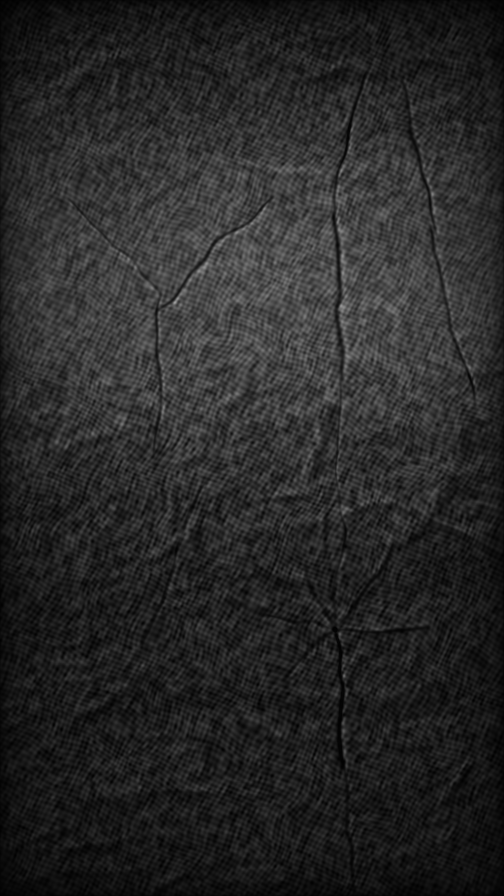
This texture is drawn by a Shadertoy shader. Its source:

```glsl
// Dark crumpled twill cloth with creases, lit softly above the middle.
#define THREADS 170.0      // weave periods per canvas height
#define WEAVE_GAIN 0.40    // contrast of the weave
#define FOLD_GAIN 0.75     // contrast of the wrinkles
#define CREASE_GAIN 0.8    // depth of the long creases
#define AMBIENT 0.132      // cloth tone away from the light
#define GLOW 0.185         // added tone in the lit band
#define GLOW_Y 0.70        // height of the lit band
#define VIGNETTE 0.24      // falloff towards the borders
#define TAU 6.2831853

float hash(vec2 p) {
    vec3 q = fract(p.xyx * 0.1031);
    q += dot(q, q.yzx + 33.33);
    return fract((q.x + q.y) * q.z);
}

float noise(vec2 p) {
    vec2 i = floor(p), f = fract(p);
    f = f * f * (3.0 - 2.0 * f);
    return mix(mix(hash(i), hash(i + vec2(1, 0)), f.x),
               mix(hash(i + vec2(0, 1)), hash(i + vec2(1, 1)), f.x), f.y);
}

vec2 warp(vec2 p, float scale) {
    return vec2(noise(p * scale + 3.7), noise(p * scale + 51.3)) - 0.5;
}

// Fine, mostly level ridges
float ridges(vec2 p) {
    vec2 q = p + 0.05 * warp(p, 9.0), scale = vec2(8.0, 24.0);
    float h = 0.0, amp = 0.5;
    for (int i = 0; i < 4; i++) {
        h += amp * (1.0 - abs(2.0 * noise(q * scale + float(i) * 17.0) - 1.0));
        scale *= 1.8;
        amp *= 0.52;
    }
    return h;
}

// Short bent folds, one per cell, in random directions
float shortFolds(vec2 p, float cells) {
    vec2 q = (p + 0.035 * warp(p, 16.0)) * cells, base = floor(q);
    float h = 0.0;
    for (int y = -1; y <= 1; y++)
    for (int x = -1; x <= 1; x++) {
        vec2 id = base + vec2(x, y);
        vec2 d = q - id - vec2(hash(id + 7.0), hash(id + 19.0));
        float angle = TAU * 0.5 * hash(id + 31.0);
        vec2 dir = vec2(cos(angle), sin(angle));
        float along = dot(d, dir), across = dot(d, vec2(-dir.y, dir.x));
        float body = smoothstep(0.75, 0.1, abs(along));
        h += body * hash(id + 43.0) * exp(-across * across * 150.0);
    }
    return h;
}

float clothHeight(vec2 p) {
    return 0.7 * ridges(p) + 0.55 * shortFolds(p, 9.0)
         + 0.4 * shortFolds(p + 4.3, 14.0);
}

// Dark groove with a lit lip, tapering to both ends
float crease(vec2 p, vec2 a, vec2 b, float width) {
    vec2 ab = b - a;
    float t = dot(p - a, ab) / dot(ab, ab);
    float d = (ab.x * (p.y - a.y) - ab.y * (p.x - a.x)) / length(ab) / width;
    float ends = smoothstep(-0.06, 0.06, t) * smoothstep(1.06, 0.9, t);
    float lip = exp(-(d - 1.7) * (d - 1.7));
    return ends * (0.6 * lip - exp(-d * d));
}

float longCreases(vec2 p) {
    vec2 q = p + 0.022 * warp(p, 13.0) + 0.006 * warp(p, 45.0);
    vec2 knot = vec2(0.380, 0.295);
    // Main upright crease
    float c = crease(q, vec2(0.41, 0.92), vec2(0.370, 0.75), 0.0022);
    c += crease(q, vec2(0.370, 0.76), vec2(0.375, 0.57), 0.0026);
    c += 0.6 * crease(q, vec2(0.372, 0.58), knot, 0.0018);
    c += 0.8 * crease(q, knot, vec2(0.395, 0.0), 0.0022);
    // Right and left creases
    c += 0.9 * crease(q, vec2(0.45, 0.91), vec2(0.49, 0.73), 0.0022);
    c += crease(q, vec2(0.48, 0.75), vec2(0.53, 0.55), 0.0024);
    c += 0.8 * crease(q, vec2(0.30, 0.78), vec2(0.172, 0.66), 0.0022);
    c += 0.7 * crease(q, vec2(0.172, 0.68), vec2(0.178, 0.50), 0.0020);
    c += 0.5 * crease(q, vec2(0.172, 0.68), vec2(0.08, 0.78), 0.0018);
    c += 0.6 * crease(q, vec2(0.23, 0.46), vec2(0.13, 0.22), 0.0020);
    // Folds fanning out of the knot
    for (int i = 0; i < 6; i++) {
        float k = float(i), angle = 0.15 + k * 0.92;
        float reach = 0.08 + 0.09 * hash(vec2(k, 5.0));
        c += 0.8 * crease(q, knot, knot + reach * vec2(cos(angle), sin(angle)), 0.0026);
    }
    return c * (0.55 + 0.7 * noise(p * 18.0));
}

// Crossing diagonals broken up by steep, uneven threads
float weave(vec2 p) {
    vec2 c = p * THREADS + 1.6 * warp(p, 28.0);
    float steep = dot(c, vec2(0.95, -0.45)), shallow = dot(c, vec2(0.45, 0.90));
    float twill = 0.5 * (sin(TAU * steep) + sin(TAU * shallow));
    float threads = 2.0 * noise(vec2(steep * 1.5, shallow * 0.8)) - 1.0;
    return 0.65 * twill + 0.95 * threads;
}

void mainImage(out vec4 fragColor, in vec2 fragCoord) {
    vec2 uv = fragCoord / iResolution.xy, p = fragCoord / iResolution.y;
    // Smooth in the lit band, crumpled above and below it
    float band = (uv.y - GLOW_Y) / 0.20;
    float lit = exp(-band * band);
    vec2 toLight = vec2(-0.0011, 0.0019);
    float slope = clothHeight(p - toLight) - clothHeight(p + toLight);
    float relief = clamp(slope * 3.0, -0.75, 0.75) * FOLD_GAIN * mix(1.0, 0.35, lit);
    float shade = 1.0 + relief + CREASE_GAIN * longCreases(p);
    shade *= 0.9 + 0.2 * noise(p * vec2(7.0, 14.0));
    shade = max(shade, 0.12);
    float edge = 16.0 * uv.x * (1.0 - uv.x) * uv.y * (1.0 - uv.y);
    float tone = (AMBIENT + GLOW * lit) * pow(max(edge, 0.0), VIGNETTE);
    float grain = 1.0 + weave(p) * WEAVE_GAIN * mix(1.5, 0.8, lit);
    fragColor = vec4(vec3(clamp(tone * shade * max(grain, 0.08), 0.0, 1.0)), 1.0);
}
```
